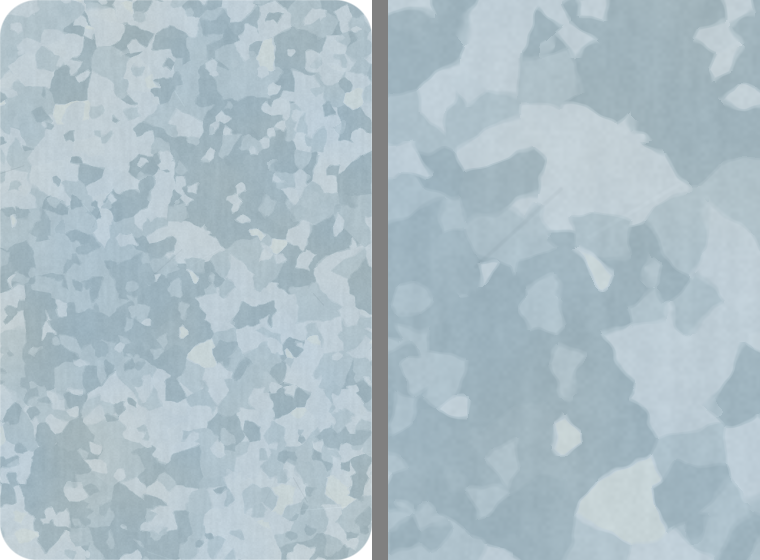
Left: the whole. Right: its middle third, enlarged.
Write a Shadertoy shader that draws this texture.

```glsl
// Weathered galvanized sheet: clustered zinc spangles in three blue-gray tones.
// Weighted cellular noise at three sizes is layered over a warped plane, then
// brushed with faint streaks, mottling and scratches inside a rounded panel.

#define DARK_ZINC vec3(0.625, 0.703, 0.738)
#define MID_ZINC vec3(0.690, 0.760, 0.792)
#define LIGHT_ZINC vec3(0.758, 0.812, 0.842)
#define PALE_ZINC vec3(0.790, 0.835, 0.835)
#define DARK_LIMIT 0.41
#define MID_LIMIT 0.56
#define GRAIN_SCALE 13.0
#define EDGE_SOFTNESS 0.004
#define WARP 0.022
#define STREAK 0.022
#define CORNER 0.10
#define SCRATCHES 22

float hash(vec2 p) {
    vec3 q = fract(vec3(p.xyx) * 0.1031);
    q += dot(q, q.yzx + 33.33);
    return fract((q.x + q.y) * q.z);
}

vec2 hash2(vec2 p) {
    return vec2(hash(p + 17.3), hash(p + 71.9));
}

float noise(vec2 p) {
    vec2 cell = floor(p), f = fract(p);
    f = f * f * (3.0 - 2.0 * f);
    float low = mix(hash(cell), hash(cell + vec2(1, 0)), f.x);
    float high = mix(hash(cell + vec2(0, 1)), hash(cell + 1.0), f.x);
    return mix(low, high, f.y);
}

float layeredNoise(vec2 p) {
    return 0.55 * noise(p) + 0.3 * noise(p * 2.1 + 9.2) + 0.15 * noise(p * 4.3 + 31.7);
}

// Tone of a spangle: 0 dark, 1 mid, 2 light, 3 pale
float spangleTone(vec2 site, vec2 id) {
    float key = 0.65 * noise(site * 4.5 + 5.0) + 0.35 * noise(site * 9.0 + 40.0);
    key += 0.42 * (hash(id + 3.7) - 0.5) + 0.07 * (site.y - 0.75);
    float tone = key < DARK_LIMIT ? 0.0 : key < MID_LIMIT ? 1.0 : 2.0;
    float variation = hash(id + 8.1);
    if (tone > 1.5 && variation > 0.94) return 2.8;
    return tone + 0.35 * (variation - 0.5);
}

// Rounded cells; returns tone times coverage, and coverage
vec2 spangles(vec2 p, float scale, float share) {
    vec2 q = p * scale, base = floor(q);
    float nearest = 9.0, second = 9.0;
    vec4 nearSite = vec4(0), nextSite = vec4(0);
    for (int y = -1; y <= 1; y++)
    for (int x = -1; x <= 1; x++) {
        vec2 cell = base + vec2(x, y), id = cell + scale * 7.0;
        vec2 site = cell + hash2(id);
        float d = length(q - site) - 0.38 * hash(id + 2.3);
        if (d < nearest) {
            second = nearest; nextSite = nearSite;
            nearest = d; nearSite = vec4(site, id);
        } else if (d < second) {
            second = d; nextSite = vec4(site, id);
        }
    }
    float nearCover = step(hash(nearSite.zw + 5.9), share);
    float nextCover = step(hash(nextSite.zw + 5.9), share);
    vec2 a = nearCover * vec2(spangleTone(nearSite.xy / scale, nearSite.zw), 1.0);
    vec2 b = nextCover * vec2(spangleTone(nextSite.xy / scale, nextSite.zw), 1.0);
    float inside = smoothstep(0.0, EDGE_SOFTNESS * scale, second - nearest);
    return mix(0.5 * (a + b), a, inside);
}

vec3 zincColor(float tone) {
    vec3 color = mix(DARK_ZINC, MID_ZINC, min(tone, 1.0));
    color = mix(color, LIGHT_ZINC, clamp(tone - 1.0, 0.0, 1.0));
    return mix(color, PALE_ZINC, clamp(tone - 2.0, 0.0, 1.0));
}

// Faint short lines at scattered places and angles
float scratches(vec2 p, float height) {
    float mark = 0.0;
    for (int i = 0; i < SCRATCHES; i++) {
        vec2 id = vec2(i, 4.0);
        vec2 d = p - hash2(id) * vec2(1.0, height);
        float angle = 3.14159 * hash(id + 1.1);
        vec2 along = vec2(cos(angle), sin(angle));
        float reach = 0.02 + 0.05 * hash(id + 6.6);
        float dist = length(d - along * clamp(dot(d, along), -reach, reach));
        mark += (hash(id + 9.4) - 0.6) * (1.0 - smoothstep(0.0005, 0.0028, dist));
    }
    return mark;
}

void mainImage(out vec4 fragColor, in vec2 fragCoord) {
    vec2 p = fragCoord / iResolution.x;
    float height = iResolution.y / iResolution.x;

    // Ragged spangle outlines
    vec2 warp = vec2(layeredNoise(p * 24.0), layeredNoise(p * 24.0 + 50.0)) - 0.5;
    vec2 q = p + WARP * warp;

    // Large grains, then medium and small chips
    float tone = spangles(q, GRAIN_SCALE, 1.0).x;
    vec2 medium = spangles(q + 0.31, GRAIN_SCALE * 1.7, 0.32);
    tone = tone * (1.0 - medium.y) + medium.x;
    vec2 small = spangles(q + 0.67, GRAIN_SCALE * 3.2, 0.13);
    tone = tone * (1.0 - small.y) + small.x;
    vec3 color = zincColor(tone);

    // Brushed streaks, mottling and broad blue to warm drift
    color += STREAK * (noise(p * vec2(120.0, 14.0)) - 0.5);
    color += 0.030 * (layeredNoise(p * 60.0 + 11.0) - 0.5);
    color += 0.020 * (noise(p * 260.0) - 0.5);
    color += vec3(0.02, 0.004, -0.016) * (layeredNoise(p * 3.5 + 23.0) - 0.5) * 2.0;
    color += 0.07 * scratches(p, height);

    // Rounded panel on white
    vec2 center = 0.5 * vec2(1.0, height);
    vec2 corner = abs(p - center) - center + CORNER;
    float edge = length(max(corner, 0.0)) - CORNER;
    float pixel = 1.0 / iResolution.x;
    color = mix(color, vec3(1.0), smoothstep(-pixel, pixel, edge));
    fragColor = vec4(color, 1.0);
}
```
